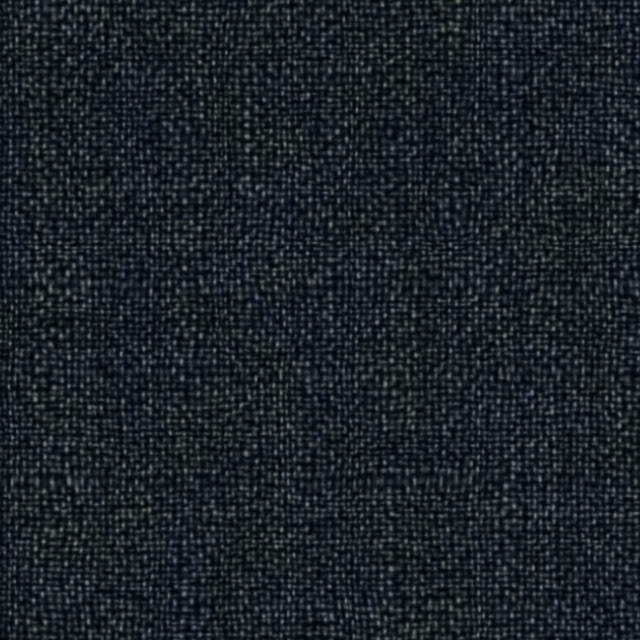
A three.js fragment shader for this texture:

```glsl
// Dark blue-green plain-weave cloth: upright bright warp floats alternate with
// dimmer lying weft floats over near-black gaps. Each float is a soft oval summed
// from a jittered grid, then varied by thread, by slow patches and by fine grain.

varying vec2 vUv;

const vec2 THREADS = vec2(92.0, 94.0);        // threads across and up
const vec3 GAP_COLOR = vec3(0.022, 0.050, 0.078);
const vec3 FLOAT_COLOR = vec3(0.330, 0.362, 0.380);
const vec3 TINT_SHIFT = vec3(0.002, 0.010, -0.015); // towards green, away from blue
const vec2 WARP_SIZE = vec2(0.30, 0.44);      // oval radii in thread widths
const vec2 WEFT_SIZE = vec2(0.45, 0.31);
const float WARP_LIGHT = 0.95;
const float WEFT_LIGHT = 0.68;
const float BASE_LIGHT = -0.07;
const float FLOAT_VARIATION = 0.70;
const float THREAD_VARIATION = 0.40;
const float PATCH_VARIATION = 0.35;
const float JITTER = 0.36;
const float WAVER = 0.80;                     // drift of threads, in thread widths
const float GRAIN = 0.34;
const float GRAIN_SCALE = 240.0;

float hash(vec2 p) {
  return fract(sin(dot(p, vec2(127.1, 311.7))) * 43758.5453);
}

float valueNoise(vec2 p) {
  vec2 cell = floor(p);
  vec2 f = fract(p);
  f = f * f * (3.0 - 2.0 * f);
  float low = mix(hash(cell), hash(cell + vec2(1.0, 0.0)), f.x);
  float high = mix(hash(cell + vec2(0.0, 1.0)), hash(cell + vec2(1.0, 1.0)), f.x);
  return mix(low, high, f.y);
}

// Uneven thread spacing plus a gentle sideways drift along each thread
vec2 waverThreads(vec2 uv) {
  vec2 spacing = vec2(valueNoise(vec2(uv.x * 30.0, 3.5)),
                      valueNoise(vec2(7.5, uv.y * 30.0)));
  vec2 drift = vec2(valueNoise(uv * vec2(22.0, 10.0) + 20.0),
                    valueNoise(uv * vec2(10.0, 22.0) + 50.0));
  return uv * THREADS + WAVER * (spacing + drift - 1.0);
}

// Light of one raised float; d is the offset from its grid cell centre
float floatLight(vec2 id, vec2 d) {
  float isWeft = mod(id.x + id.y, 2.0);
  vec2 size = mix(WARP_SIZE, WEFT_SIZE, isWeft);
  vec2 offset = vec2(hash(id + 11.3), hash(id + 27.9)) - 0.5;
  vec2 q = (d - JITTER * offset) / size;
  float threadKey = mix(hash(vec2(id.x, 71.0)), hash(vec2(93.0, id.y)), isWeft);
  float light = mix(WARP_LIGHT, WEFT_LIGHT, isWeft);
  light *= 1.0 + FLOAT_VARIATION * (hash(id) - 0.5);
  light *= 1.0 + THREAD_VARIATION * (threadKey - 0.5);
  return light * exp(-dot(q, q));
}

// Sum of the floats in the nearest cells
float weave(vec2 p) {
  vec2 cell = floor(p);
  vec2 f = fract(p) - 0.5;
  float light = 0.0;
  for (int y = -1; y <= 1; y++) {
    for (int x = -1; x <= 1; x++) {
      vec2 neighbor = vec2(float(x), float(y));
      light += floatLight(cell + neighbor, f - neighbor);
    }
  }
  return light;
}

void main() {
  vec2 p = waverThreads(vUv);

  // Slow patches and faint streaks along both thread directions
  float patches = valueNoise(vUv * 6.0 + 4.0) * 0.3
                + valueNoise(vUv * vec2(44.0, 4.0)) * 0.4
                + valueNoise(vUv * vec2(4.0, 44.0) + 80.0) * 0.3;
  float grain = valueNoise(vUv * GRAIN_SCALE) - 0.5;

  float light = weave(p) * (1.0 + PATCH_VARIATION * (patches - 0.5));
  light += BASE_LIGHT + GRAIN * grain * (0.5 + light);
  light = clamp(light, -0.14, 1.25);

  // Tint wanders between navy and green, more so on the raised yarn
  float tint = valueNoise(vUv * 14.0 + 31.0) + valueNoise(p * 0.8 + 60.0) - 1.0;
  vec3 color = mix(GAP_COLOR, FLOAT_COLOR, light);
  color += TINT_SHIFT * tint * (0.6 + 1.2 * light);

  gl_FragColor = vec4(clamp(color, 0.0, 1.0), 1.0);
}
```
